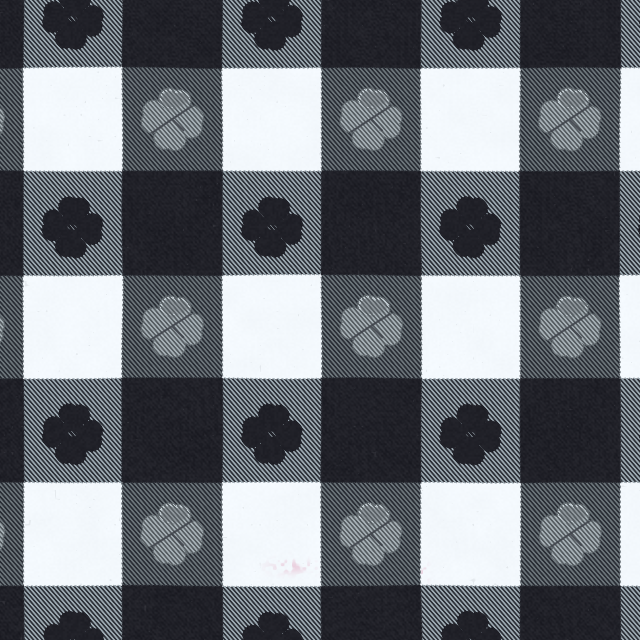
Reproduce this pattern procedurally as a WebGL 1 fragment shader.

```glsl
precision highp float;
// Black and white buffalo-check cloth with twill blends and woven four-leaf clovers.
uniform vec2 u_resolution;

const vec2 PERIOD = vec2(0.3108, 0.3242);     // one light plus one dark band
const vec2 ORIGIN = vec2(0.0365, 0.0846);     // lower left corner of a white check
const float LIGHT_SHARE = 0.497;              // part of the period that is light
const vec2 TWILL = vec2(0.0068, 0.0078);      // twill spacing across and up
const float DARK_CLOVER_DROP = 0.006;
const float EDGE_SOFTNESS = 0.0012;
const float GRAIN_SCALE = 330.0;
const vec2 STAIN_A = vec2(0.457, 0.115);
const vec2 STAIN_B = vec2(0.662, 0.105);

const vec3 WHITE = vec3(0.955, 0.975, 0.992);
const vec3 BLACK = vec3(0.125, 0.127, 0.155);
const vec3 SHADOW_THREAD = vec3(0.18, 0.195, 0.225);
const vec3 PALE_THREAD = vec3(0.61, 0.66, 0.69);
const vec3 DIM_THREAD = vec3(0.42, 0.455, 0.475);
const vec3 CLOVER_SHADE = vec3(0.34, 0.365, 0.385);
const vec3 CLOVER_LIGHT = vec3(0.65, 0.69, 0.71);
const vec3 STAIN = vec3(0.90, 0.72, 0.80);

float hash(vec2 p) {
    return fract(sin(dot(p, vec2(127.1, 311.7))) * 43758.5453);
}

float noise(vec2 p) {
    vec2 i = floor(p);
    vec2 f = fract(p);
    f = f * f * (3.0 - 2.0 * f);
    return mix(mix(hash(i), hash(i + vec2(1.0, 0.0)), f.x),
               mix(hash(i + vec2(0.0, 1.0)), hash(i + 1.0), f.x), f.y);
}

float fill(float d, float aa) {
    return 1.0 - smoothstep(-aa, aa, d);
}

vec2 turn(vec2 p, float angle) {
    float c = cos(angle);
    float s = sin(angle);
    return vec2(c * p.x - s * p.y, s * p.x + c * p.y);
}

// Offset from the nearest repeat of a point given in period units
vec2 fromCentre(vec2 grid, vec2 centre) {
    return (fract(grid - centre + 0.5) - 0.5) * PERIOD;
}

// Four notched leaves around a small hub
float cloverDistance(vec2 p) {
    vec2 a = abs(p);
    vec2 q = vec2(min(a.x, a.y), max(a.x, a.y));
    float leaf = length(q - vec2(0.008, 0.0305)) - 0.0172;
    return min(leaf, length(p) - 0.023);
}

float segmentDistance(vec2 p, vec2 a, vec2 b) {
    vec2 ab = b - a;
    return length(p - a - ab * clamp(dot(p - a, ab) / dot(ab, ab), 0.0, 1.0));
}

// Faint scattered flecks around one spot
float stain(vec2 uv, vec2 centre, vec2 size) {
    vec2 d = (uv - centre) / size;
    return exp(-dot(d, d)) * smoothstep(0.5, 0.8, noise(uv * 170.0));
}

void main() {
    float scale = min(u_resolution.x, u_resolution.y);
    vec2 uv = gl_FragCoord.xy / scale;
    float aa = max(EDGE_SOFTNESS, 0.75 / scale);

    float wave = sin(6.2832 * (uv.x / TWILL.x + uv.y / TWILL.y));
    float stripe = smoothstep(-0.75, 0.75, wave);
    float grain = noise(uv * GRAIN_SCALE) - 0.5;
    float cloud = noise(uv * 28.0) - 0.5;

    // Bands of light and dark yarn, with slightly uneven edges
    vec2 drift = vec2(noise(uv * 9.0), noise(uv * 9.0 + 40.0)) - 0.5;
    vec2 grid = (uv - ORIGIN + drift * 0.0025) / PERIOD;
    vec2 middle = vec2(0.5 * LIGHT_SHARE);
    vec2 edge = abs(fromCentre(grid, middle)) - middle * PERIOD + 0.0009 * wave;
    float lightColumn = fill(edge.x, aa);
    float lightRow = fill(edge.y, aa);

    // Pale twill with a dark clover
    vec2 p = fromCentre(grid, middle + vec2(0.0, 0.5));
    p = turn(p + vec2(0.0, DARK_CLOVER_DROP), 0.10);
    float d = cloverDistance(p) + 0.0009 * wave;
    vec3 paleTwill = mix(SHADOW_THREAD, PALE_THREAD, stripe);
    paleTwill = mix(paleTwill, BLACK, fill(d, aa));
    float hub = fill(length(p * vec2(0.6, 1.0)) - 0.004, aa);
    paleTwill = mix(paleTwill, PALE_THREAD, hub * smoothstep(0.2, 0.9, wave) * 0.7);

    // Dim twill with a light, veined clover
    p = fromCentre(grid, middle + vec2(0.5, 0.0));
    d = cloverDistance(turn(p, 0.14)) + 0.0012 * wave;
    vec3 leaf = mix(CLOVER_SHADE, CLOVER_LIGHT, stripe);
    float topLeaf = smoothstep(0.010, 0.016, p.y - abs(p.x) * 0.6);
    leaf = mix(leaf, CLOVER_SHADE + 0.16 * stripe, topLeaf * 0.6);
    float rim = fill(abs(d + 0.002) - 0.0018, aa) * step(0.0, wave);
    leaf = mix(leaf, CLOVER_LIGHT + 0.1, rim * topLeaf);
    float vein = segmentDistance(p, vec2(-0.033, -0.021), vec2(0.031, 0.021));
    vein = min(vein, segmentDistance(p, vec2(0.0), vec2(0.017, -0.017)));
    leaf = mix(leaf, SHADOW_THREAD + 0.06, fill(vein - 0.0016, aa) * 0.85);
    vec3 dimTwill = mix(SHADOW_THREAD - 0.015, DIM_THREAD, stripe);
    dimTwill = mix(dimTwill, leaf, fill(d, aa));

    // Plain checks: soft mottling, rare specks and worn flecks
    float speck = smoothstep(0.93, 0.99, noise(uv * 150.0 + 7.0));
    vec3 white = WHITE + 0.012 * grain + 0.012 * cloud - 0.06 * speck;
    float marks = stain(uv, STAIN_A, vec2(0.033, 0.011)) + stain(uv, STAIN_B, vec2(0.007, 0.016));
    white = mix(white, STAIN, min(marks, 1.0) * 0.6);
    vec3 black = BLACK + 0.045 * grain + 0.012 * cloud + 0.008 * wave + 0.05 * speck;

    vec3 lightRowColour = mix(dimTwill + 0.03 * grain, white, lightColumn);
    vec3 darkRowColour = mix(black, paleTwill + 0.03 * grain, lightColumn);
    gl_FragColor = vec4(clamp(mix(darkRowColour, lightRowColour, lightRow), 0.0, 1.0), 1.0);
}
```
